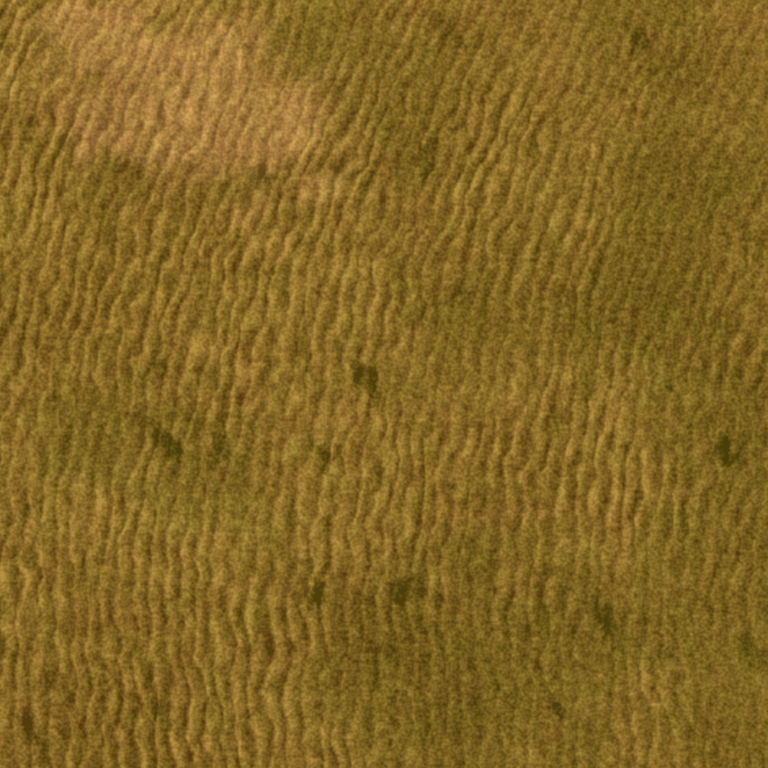
This texture is drawn by a Shadertoy shader. Its source:

```glsl
// Wind-rippled ochre sand seen from above, with a pale bare patch and olive stains.
// Warped sine ripples are broken up by stretched gradient noise, then shaded with
// coarse and fine grain and broad mottling through a three-stop sand ramp.

const float TAU = 6.2831853;
const float RIPPLES = 45.0;

const vec3 TROUGH = vec3(0.415, 0.308, 0.088);
const vec3 SAND   = vec3(0.525, 0.405, 0.145);
const vec3 CREST  = vec3(0.635, 0.505, 0.208);
const vec3 PALE   = vec3(0.135, 0.092, 0.100);
const vec3 OLIVE  = vec3(-0.036, 0.002, -0.014);
const vec3 RUST   = vec3(0.016, -0.009, 0.010);

vec2 hashGradient(vec2 cell) {
    vec3 h = fract(cell.xyx * vec3(0.1031, 0.1030, 0.0973));
    h += dot(h, h.yzx + 33.33);
    float angle = TAU * fract((h.x + h.y) * h.z);
    return vec2(cos(angle), sin(angle));
}

// Gradient noise, roughly -0.7 to 0.7.
float gradientNoise(vec2 p) {
    vec2 i = floor(p), f = fract(p);
    vec2 u = f * f * f * (f * (f * 6.0 - 15.0) + 10.0);
    vec2 e = vec2(0.0, 1.0);
    float a = dot(hashGradient(i), f);
    float b = dot(hashGradient(i + e.yx), f - e.yx);
    float c = dot(hashGradient(i + e.xy), f - e.xy);
    float d = dot(hashGradient(i + e.yy), f - e.yy);
    return mix(mix(a, b, u.x), mix(c, d, u.x), u.y);
}

float fbm(vec2 p, int octaves) {
    float sum = 0.0, amplitude = 1.0;
    for (int i = 0; i < octaves; i++) {
        sum += amplitude * gradientNoise(p);
        p = mat2(1.6, 1.2, -1.2, 1.6) * p + 17.3;
        amplitude *= 0.5;
    }
    return sum;
}

// Soft-edged ellipse with a ragged outline: 1 inside, 0 outside.
float raggedPatch(vec2 p, vec2 center, vec2 radius, float tilt, float ragged) {
    float c = cos(tilt), s = sin(tilt);
    vec2 q = mat2(c, -s, s, c) * (p - center) / radius;
    float d = length(q) + ragged * fbm(p * 14.0, 5);
    return 1.0 - smoothstep(0.50, 1.25, d);
}

// Ripple height: upright below, leaning right towards the top.
float rippleHeight(vec2 p) {
    float across = p.x - 0.27 * p.y * p.y + 0.06 * p.y;
    float phase = TAU * RIPPLES * across;
    phase += 6.0 * gradientNoise(p * 5.0 + 3.1);
    phase += 4.2 * gradientNoise(p * vec2(21.0, 18.0) + 8.7);
    phase += 1.9 * gradientNoise(p * vec2(58.0, 46.0));
    float wave = sin(phase + 0.6 * sin(phase));
    float broken = gradientNoise(vec2(across * 72.0, p.y * 30.0) + 41.0);
    return 0.72 * wave + 1.25 * broken;
}

// Small dark crescents: rare peaks of noise gated by a second field.
float darkStains(vec2 p) {
    float field = fbm(p * vec2(17.0, 11.0) + 27.0, 5);
    float gate = smoothstep(0.02, 0.30, gradientNoise(p * 5.5 + 61.0));
    return gate * smoothstep(0.28, 0.58, field);
}

vec3 sandRamp(float tone) {
    vec3 low = mix(TROUGH, SAND, clamp(tone * 2.0, -0.7, 1.0));
    return low + (CREST - SAND) * clamp(tone * 2.0 - 1.0, 0.0, 1.6);
}

void mainImage(out vec4 fragColor, in vec2 fragCoord) {
    vec2 p = fragCoord / iResolution.xy;

    // Broad areas of light, growth and ripple strength
    float pale = raggedPatch(p, vec2(0.23, 0.88), vec2(0.22, 0.125), -0.40, 0.60);
    float mottling = fbm(p * vec2(3.0, 4.5) + 5.0, 5);
    float smoothCorner = smoothstep(0.95, 1.55, p.x + abs(p.y - 0.42) * 1.1);
    float lowRight = smoothstep(0.6, 1.5, p.x + 0.8 * (1.0 - p.y));
    float growth = smoothstep(-0.05, 0.60, fbm(p * 4.0 + 71.0, 5) + 0.30 * lowRight);
    float stains = darkStains(p);
    float strength = (1.0 - 0.50 * smoothCorner) * (1.0 - 0.40 * growth);
    strength *= 1.0 + 0.6 * gradientNoise(p * 7.0 + 90.0);

    // Fine surface detail
    float ripple = rippleHeight(p);
    float clumps = gradientNoise(p * vec2(95.0, 80.0) + 13.0);
    float pebbles = gradientNoise(p * 140.0 + 37.0);
    float grain = gradientNoise(p * 235.0 + 29.0);

    float tone = 0.53 + 0.47 * strength * ripple;
    tone += 0.36 * clumps + 0.42 * pebbles + 0.50 * grain;
    tone += 0.32 * mottling - 0.17 * growth - 0.60 * stains - 0.06 * lowRight;

    // Colour: ramp, pale bare sand, olive growth, faint rust variation
    vec3 color = sandRamp(tone);
    color += PALE * pale;
    color += OLIVE * (0.6 * growth + 0.5 * stains) * (1.0 - pale);
    color += RUST * fbm(p * 23.0 + 53.0, 3);

    fragColor = vec4(clamp(color, 0.0, 1.0), 1.0);
}
```
